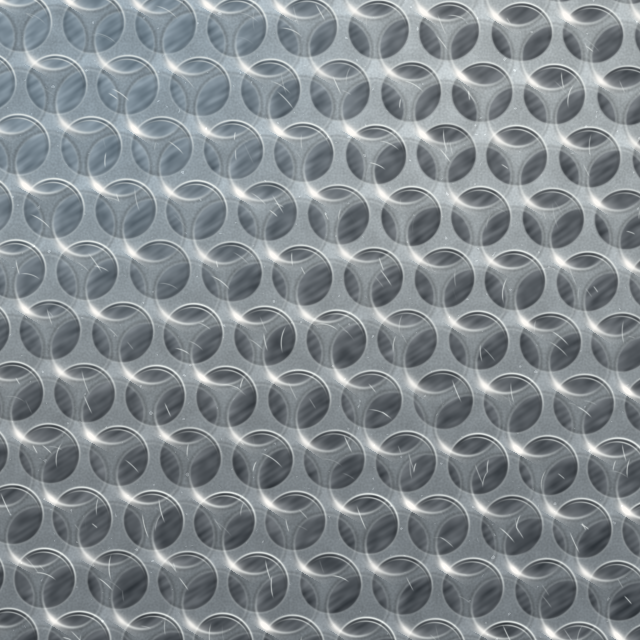
Reproduce this texture procedurally as a WebGL 1 fragment shader.

```glsl
precision highp float;
uniform vec2 u_resolution;

#define SPACING 0.1115
#define RADIUS 0.43
#define TILT -0.022
#define JITTER 0.025
#define RIM_WIDTH 0.016
#define ANCHOR vec2(0.414, 0.475)
#define BACK_SHIFT vec2(-0.10, 0.60)
#define FILM_LOW vec3(0.49, 0.52, 0.54)
#define FILM_HIGH vec3(0.67, 0.70, 0.71)
#define LENS_DARK vec3(0.27, 0.29, 0.31)
#define VEIL_BLUE vec3(0.47, 0.54, 0.59)
#define SHINE vec3(0.93, 0.95, 0.94)

vec2 hash2(vec2 p) {
  vec3 q = fract(p.xyx * vec3(0.1031, 0.1030, 0.0973));
  q += dot(q, q.yzx + 33.33);
  return fract((q.xx + q.yz) * q.zy);
}

float cornerSlope(vec2 cell, vec2 f, vec2 corner) {
  return dot(hash2(cell + corner) * 2.0 - 1.0, f - corner);
}

float gradientNoise(vec2 p) {
  vec2 cell = floor(p), f = fract(p);
  vec2 w = f * f * f * (f * (f * 6.0 - 15.0) + 10.0);
  float low = mix(cornerSlope(cell, f, vec2(0, 0)), cornerSlope(cell, f, vec2(1, 0)), w.x);
  float high = mix(cornerSlope(cell, f, vec2(0, 1)), cornerSlope(cell, f, vec2(1, 1)), w.x);
  return mix(low, high, w.y);
}

vec2 rotate(vec2 p, float a) {
  float c = cos(a), s = sin(a);
  return vec2(c * p.x - s * p.y, s * p.x + c * p.y);
}

// Offset from the nearest centre of a triangular lattice, and that centre's id
vec4 bubbleCell(vec2 p) {
  vec2 period = vec2(1.0, 1.7320508);
  vec2 idA = floor(p / period + 0.5);
  vec2 idB = floor(p / period) + 0.5;
  vec2 a = p - idA * period, b = p - idB * period;
  return dot(a, a) < dot(b, b) ? vec4(a, idA * 2.0) : vec4(b, idB * 2.0);
}

float ridge(float d, float width) {
  return exp(-d * d / (width * width));
}

float facing(vec2 q, vec2 dir) {
  return max(dot(q / (length(q) + 0.0001), normalize(dir)), 0.0);
}

// Short, slightly bent creases scattered over one bubble
float creases(vec2 q, vec2 id) {
  float sum = 0.0;
  for (int i = 0; i < 4; i++) {
    vec2 seed = id + 71.0 + float(i) * vec2(37.0, 17.0);
    vec2 place = hash2(seed) - 0.5, look = hash2(seed + 9.3);
    vec2 s = rotate(q - place * 0.46, 0.2 + look.x * 1.7);
    float halfLength = 0.06 + 0.15 * look.y;
    float bend = s.y - (look.x - 0.5) * 3.0 * s.x * s.x;
    float taper = 1.0 - smoothstep(halfLength * 0.4, halfLength, abs(s.x));
    sum += ridge(bend, 0.011) * taper * smoothstep(0.25, 1.0, hash2(seed + 4.7).x);
  }
  return sum;
}

void main() {
  vec2 uv = gl_FragCoord.xy / u_resolution.y;
  float soft = 0.012 + 0.8 / (u_resolution.y * SPACING);

  // Two bubble sheets, each slightly uneven
  vec2 p = rotate((uv - ANCHOR) / SPACING, -TILT);
  vec2 warp = vec2(gradientNoise(p * 0.45), gradientNoise(p * 0.45 + 40.0));
  vec4 front = bubbleCell(p + warp * 0.06);
  vec4 back = bubbleCell(rotate(p, 0.006) - BACK_SHIFT - warp * 0.13);
  vec2 fRand = hash2(front.zw + 60.0), bRand = hash2(back.zw + 90.0);
  vec2 fq = front.xy + (fRand - 0.5) * JITTER;
  vec2 bq = back.xy + (bRand - 0.5) * JITTER;
  float fd = length(fq * vec2(1.0, 1.02)) - RADIUS;
  float bd = length(bq) - RADIUS;
  float inFront = 1.0 - smoothstep(-soft, soft, fd);
  float inBack = 1.0 - smoothstep(-soft, soft, bd);
  float lens = inFront * inBack;

  // Broad light over the sheet, with a blue veil at the upper left
  float veil = 1.0 - smoothstep(0.1, 0.62, distance(uv, vec2(0.12, 0.95)));
  float band = ridge(dot(uv - vec2(0.62, 0.8), vec2(0.8, 0.6)), 0.3) * smoothstep(0.3, 0.9, uv.y);
  vec3 film = mix(FILM_LOW, FILM_HIGH, smoothstep(0.0, 0.95, uv.y)) + 0.06 * band;
  film = mix(film, VEIL_BLUE + 0.07, veil * 0.7);

  // Cloudy film, fine grain and streaks seen through the lenses
  float cloud = gradientNoise(p * 3.0) + 0.5 * gradientNoise(p * 7.0);
  float grain = gradientNoise(p * 28.0);
  float streak = gradientNoise(rotate(p, -0.6) * vec2(3.0, 14.0) + bRand * 5.0);
  vec3 col = film * (1.0 + 0.10 * cloud + 0.10 * grain);
  col *= 1.0 - 0.10 * inFront * (1.0 - inBack) - 0.07 * inBack * (1.0 - inFront);
  col += 0.05 * (1.0 - inFront) * (1.0 - inBack);
  vec3 through = mix(LENS_DARK + 0.07 * uv.y, VEIL_BLUE, veil * 0.85);
  through += 0.16 * streak + 0.09 * cloud + 0.04 * (fRand.x - 0.5);
  through += 0.07 * smoothstep(-0.14, 0.0, bd);
  col = mix(col, through, lens * 0.93);

  // Dark wall beside each rim, then the bright rims
  col *= 1.0 - 0.20 * ridge(fd + 0.035, 0.025) * (0.4 + 0.6 * facing(fq, vec2(0.5, 1.0)));
  col *= 1.0 - 0.13 * ridge(bd - 0.03, 0.025);
  float upper = facing(fq, vec2(0.35, 1.0));
  float rim = ridge(fd, RIM_WIDTH) * (0.18 + 0.62 * upper);
  float innerArc = length(fq + vec2(0.01, 0.035)) - RADIUS + 0.025;
  rim += ridge(innerArc, RIM_WIDTH * 0.8) * 0.55 * pow(upper, 3.0);
  float lower = facing(bq, vec2(-0.5, -1.0));
  rim += ridge(bd, RIM_WIDTH * 1.3) * (0.08 + 0.5 * lower * lower);
  col = mix(col, SHINE, clamp(rim * (0.8 + 0.4 * fRand.y), 0.0, 0.9));

  // Sun glints on the lower left shoulder of the rear bubbles
  float shoulder = pow(facing(bq, vec2(-0.68, -0.75)), 22.0);
  float glint = ridge(bd - 0.01, 0.055) * shoulder * (0.55 + 0.6 * bRand.x);
  glint += 0.22 * ridge(bd, 0.11) * pow(lower, 8.0);
  col = mix(col, vec3(1.0, 0.99, 0.97), clamp(glint, 0.0, 1.0));

  // Creases and stray specks
  col = mix(col, SHINE, clamp(creases(fq, front.zw) * 0.55, 0.0, 0.7));
  float speck = smoothstep(0.40, 0.55, gradientNoise(p * 13.0 + 20.0));
  col += 0.12 * speck * (1.0 - lens);
  gl_FragColor = vec4(clamp(col, 0.0, 1.0), 1.0);
}
```
